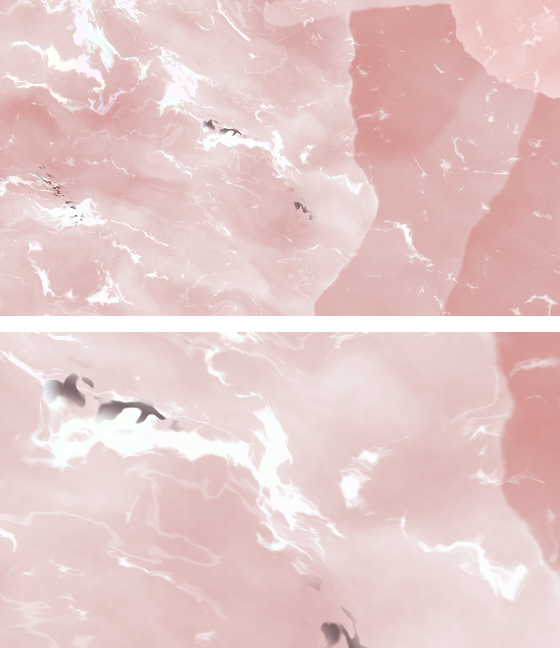
Top: the whole. Bottom: its middle third, enlarged.
This texture is drawn by a WebGL 2 fragment shader. Its source:

```glsl
#version 300 es
precision highp float;

uniform vec2 u_resolution;
out vec4 fragColor;

float hash(vec2 p) {
    vec3 q = fract(p.xyx * 0.1031);
    q += dot(q, q.yzx + 33.33);
    return fract((q.x + q.y) * q.z);
}

float noise(vec2 p) {
    vec2 i = floor(p), f = fract(p);
    f = f * f * (3.0 - 2.0 * f);
    return mix(mix(hash(i), hash(i + vec2(1, 0)), f.x),
               mix(hash(i + vec2(0, 1)), hash(i + 1.0), f.x), f.y);
}

const mat2 TURN = mat2(1.6, 1.2, -1.2, 1.6);

float fbm(vec2 p) {
    float sum = 0.0, amp = 0.5;
    for (int i = 0; i < 6; i++) {
        sum += amp * noise(p);
        p = TURN * p + 17.3;
        amp *= 0.5;
    }
    return sum;
}

// Sharp crests, used for glints
float ridges(vec2 p) {
    float sum = 0.0, amp = 0.42;
    for (int i = 0; i < 5; i++) {
        float crest = 1.0 - abs(2.0 * noise(p) - 1.0);
        sum += amp * crest * crest;
        p = TURN * p + 9.7;
        amp *= 0.63;
    }
    return sum;
}

// Tilted planes that meet along narrow creases
float facets(vec2 p) {
    vec2 cell = floor(p), f = fract(p);
    float sum = 0.0, total = 0.0001;
    for (int y = -1; y <= 1; y++)
    for (int x = -1; x <= 1; x++) {
        vec2 o = vec2(x, y), id = cell + o + 50.0;
        vec2 d = o + vec2(hash(id), hash(id + 31.7)) - f;
        vec2 tilt = vec2(hash(id + 5.3), hash(id + 71.9)) - 0.5;
        float w = exp(-30.0 * dot(d, d));
        sum += w * (hash(id + 13.1) - 0.5 + 1.2 * dot(d, tilt));
        total += w;
    }
    return sum / total;
}

float segment(vec2 p, vec2 a, vec2 b) {
    vec2 pa = p - a, ba = b - a;
    return length(pa - ba * clamp(dot(pa, ba) / dot(ba, ba), 0.0, 1.0));
}

float glow(float d, float width) { return exp(-d * d / (width * width)); }

void main() {
    vec2 p = gl_FragCoord.xy / u_resolution.y;
    vec2 warp = vec2(fbm(p * 4.0), fbm(p * 4.0 + 40.0)) - 0.5;
    vec2 q = p + 0.22 * warp;
    vec2 grain = mat2(0.92, 0.39, -0.39, 0.92) * q;
    grain = vec2(dot(q, vec2(0.92, -0.39)), dot(q, vec2(0.39, 0.92)));
    float cloud = fbm(q * 3.2 + 3.0) - 0.5;
    float streak = fbm(grain * vec2(5.0, 17.0)) - 0.5;

    // Pale cloudy quartz on the left
    float seam = 1.1 + 0.085 * glow(p.y - 0.34, 0.13) - 0.12 * smoothstep(0.2, 0.0, p.y)
               + 0.12 * warp.x + 0.03 * (fbm(p * 22.0) - 0.5);
    float beyond = p.x - seam;
    float pale = 0.46 + 0.95 * cloud + 0.55 * streak + 0.24 * facets(grain * vec2(4.0, 6.5))
               + 0.16 * exp(-6.0 * abs(beyond)) + 0.1 * smoothstep(0.5, 1.0, p.x);
    float crack = abs(fbm(grain * vec2(3.0, 9.0) + 21.0) - 0.5);
    pale += 0.2 * smoothstep(0.018, 0.0, crack) * smoothstep(0.4, 0.6, noise(q * 6.0));

    // Deep rose planes on the right
    float fold = dot(p - vec2(1.48, 0.19), vec2(0.912, -0.41)) + 0.1 * warp.x;
    float slope = dot(p - vec2(1.366, 0.55), vec2(0.85, -0.53)) + 0.08 * warp.y;
    float rose = 0.3 + 0.5 * cloud + 0.16 * streak + 0.12 * facets(q * 3.0 + 8.0);
    rose -= 0.2 * smoothstep(0.02, -0.015, slope) * smoothstep(0.47, 0.6, p.y + warp.x * 0.2);
    rose += 0.12 * exp(-9.0 * abs(fold)) * step(fold, 0.0);
    rose -= 0.24 * smoothstep(-0.008, 0.012, fold) * exp(-3.5 * max(fold, 0.0));
    float tone = mix(pale, rose, smoothstep(-0.005, 0.005, beyond));
    tone += 0.2 * glow(beyond, 0.012) * smoothstep(0.35, 0.6, noise(p * 16.0));

    // Pale ledge along the top
    float ledge = segment(p, vec2(0.86, 0.95), vec2(1.4, 1.04)) - 0.045 + 0.12 * warp.y;
    tone = mix(tone, 0.72 + 0.5 * cloud + 0.3 * streak, 0.85 * smoothstep(0.006, -0.006, ledge));

    // Glints gathered in clusters and veins
    float corner = glow(length((p - vec2(0.28, 0.78)) / vec2(1.2, 0.8)), 0.42);
    float veins = max(glow(segment(q, vec2(0.5, 0.68), vec2(0.95, 0.5)), 0.07),
                      glow(segment(q, vec2(0.03, 0.5), vec2(0.45, 0.14)), 0.09));
    veins = max(veins, glow(segment(q, vec2(1.2, 0.27), vec2(1.68, -0.01)), 0.065));
    veins = max(veins, 0.8 * glow(segment(q, vec2(0.0, 0.12), vec2(0.35, 0.1)), 0.1));
    veins = max(veins, 0.7 * glow(segment(q, vec2(1.12, 0.4), vec2(1.13, 0.2)), 0.06));
    float cluster = max(corner, veins) * smoothstep(0.3, 0.62, fbm(q * 5.0 + 60.0));
    float glint = smoothstep(0.72, 0.98, ridges(grain * vec2(9.0, 14.0)) + 0.33 * cluster);
    tone += 0.1 * cluster + 0.75 * glint;

    // Rounded lump in the upper right corner
    float rim = length(p - vec2(1.78, 1.03)) - 0.35 + 0.14 * warp.x + 0.04 * (fbm(p * 18.0) - 0.5);
    float lump = smoothstep(0.004, -0.004, rim);
    float lumpTone = 0.42 + 0.6 * cloud + 0.2 * facets(q * 9.0) + 0.15 * exp(rim * 40.0)
                   + 0.4 * smoothstep(0.62, 0.85, ridges(q * 9.0));
    tone = mix(tone - 0.06 * exp(-25.0 * max(rim, 0.0)), lumpTone, lump);

    // Rose to white ramp, with warm and iridescent tints
    tone = clamp(tone + 0.05 * (noise(p * 140.0) - 0.5), -0.08, 1.18);
    vec3 color = vec3(mix(0.845, 0.96, pow(max(tone, 0.0), 1.3)), 0.61 + 0.32 * tone, 0.6 + 0.33 * tone);
    color += lump * vec3(0.035, -0.005, -0.012);
    color += 0.035 * corner * glint * cos(6.283 * (noise(q * 7.0) * 2.0 + vec3(0.0, 0.33, 0.67)));

    // Sparse dark inclusions
    float trail = max(glow(segment(p, vec2(0.66, 0.61), vec2(0.76, 0.575)), 0.016),
                      max(glow(segment(p, vec2(0.13, 0.46), vec2(0.25, 0.31)), 0.014),
                          glow(segment(p, vec2(0.93, 0.38), vec2(0.97, 0.31)), 0.016)));
    float speck = trail * smoothstep(0.6, 0.78, noise(grain * vec2(70.0, 120.0)));
    fragColor = vec4(mix(color, vec3(0.42, 0.33, 0.34), 0.85 * speck), 1.0);
}
```
